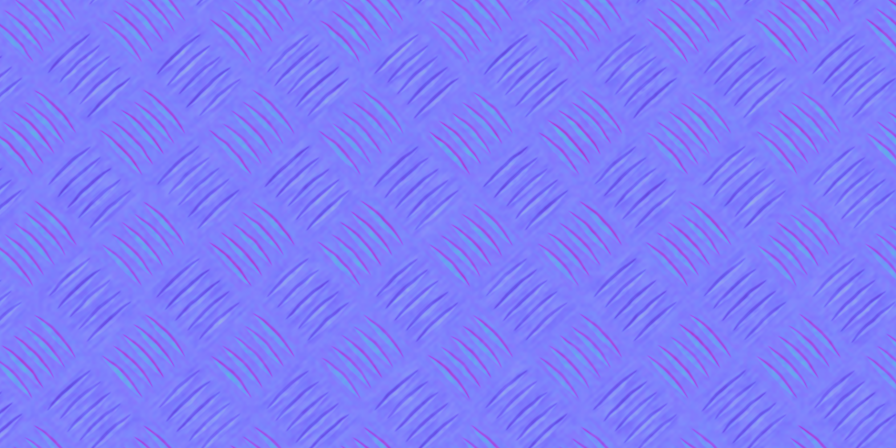
Write a WebGL 2 fragment shader that draws this texture map.

```glsl
#version 300 es
precision highp float;

uniform vec2 u_resolution;
out vec4 outColor;

// Layout, in canvas heights
const vec2 PITCH = vec2(0.2437, 0.25);
const vec2 FIRST_CENTRE = vec2(0.809, 0.456);
const float STROKE_SPACING = 0.0332;
const float STROKE_HALF_LENGTH = 0.07;
const float OUTER_STROKE = 2.0;      // strokes run from -2 to 2

// Stroke cross section, in canvas heights; x for bold, y for faint patches
const vec2 TOP_BOW = vec2(0.0125, 0.0085);
const vec2 LOW_BOW = vec2(-0.0055, -0.0075);
const vec2 STEEP_WIDTH = vec2(0.0065, 0.0075);
const float STROKE_SHIFT = -0.003;
const float EDGE_SOFTNESS = 0.0016;

// Slopes and relief
const float STEEP_TILT = 0.54;
const float GENTLE_TILT = 0.31;
const float FAINT_RELIEF = 0.72;
const float GROOVE_TILT = 0.07;
const float STREAK_TILT = 0.27;
const float GRAIN_TILT = 0.1;
const vec2 CHANNEL_GAIN = vec2(0.58, -1.0);  // green points down
const float BLUE_FALL = 1.8;
const vec3 FLAT_COLOUR = vec3(0.5, 0.5, 0.99);

float hash(vec2 p) {
    vec3 q = fract(p.xyx * vec3(0.1031, 0.1030, 0.0973));
    q += dot(q, q.yzx + 33.33);
    return fract((q.x + q.y) * q.z);
}

float noise(vec2 p) {
    vec2 cell = floor(p);
    vec2 f = fract(p);
    f = f * f * (3.0 - 2.0 * f);
    float below = mix(hash(cell), hash(cell + vec2(1.0, 0.0)), f.x);
    float above = mix(hash(cell + vec2(0.0, 1.0)), hash(cell + 1.0), f.x);
    return mix(below, above, f.y);
}

float band(float x, float low, float high, float soft) {
    return smoothstep(low - soft, low + soft, x)
         * (1.0 - smoothstep(high - soft, high + soft, x));
}

// Tilt of one five-stroke patch; q.x runs along the strokes, q.y across
float patchTilt(vec2 q, vec2 seed, float faint, float soft) {
    float index = clamp(round(q.y / STROKE_SPACING), -OUTER_STROKE, OUTER_STROKE);
    vec2 strokeSeed = seed * 7.0 + vec2(index + 40.0, 3.0 * index + 91.0);
    float vary = hash(strokeSeed) - 0.5;

    // Lens outline, slightly uneven from stroke to stroke
    float along = (q.x + 0.005 * vary) / (STROKE_HALF_LENGTH * (1.0 + 0.1 * vary));
    float across = q.y - index * STROKE_SPACING - STROKE_SHIFT * (1.0 - faint);
    across += 0.0018 * (noise(vec2(q.x * 45.0, 0.0) + strokeSeed) - 0.5);
    float taper = max(1.0 - along * along, 0.0);
    float top = mix(TOP_BOW.x, TOP_BOW.y, faint) * taper;
    float low = mix(LOW_BOW.x, LOW_BOW.y, faint) * taper;
    float crest = top - mix(STEEP_WIDTH.x, STEEP_WIDTH.y, faint) * sqrt(taper);
    crest = max(crest, low);
    float ends = smoothstep(0.0, 0.3, taper);

    // Steep side above the crest, mottled gentle side below it
    float mottle = 0.6 + 0.8 * noise(q * vec2(110.0, 170.0) + strokeSeed);
    float tilt = STEEP_TILT * (1.0 + 0.25 * vary) * band(across, crest, top, soft);
    tilt -= GENTLE_TILT * mottle * band(across, low, crest, soft);

    // Shallow grooves on both sides of the stroke
    tilt += GROOVE_TILT * band(across, low - 0.007, low, 2.0 * soft);
    tilt -= GROOVE_TILT * band(across, top, top + 0.006, 2.0 * soft);
    return tilt * ends;
}

void main() {
    vec2 p = gl_FragCoord.xy / u_resolution.y;
    float soft = EDGE_SOFTNESS + 0.5 / u_resolution.y;
    vec2 slope = vec2(0.0);

    // Two interleaved grids of patches, turned a quarter from each other
    for (int kind = 0; kind < 2; kind++) {
        float faint = float(kind);
        vec2 grid = (p - FIRST_CENTRE) / PITCH + 0.5 * faint;
        vec2 id = floor(grid + 0.5);
        vec2 local = (grid - id) * PITCH;
        vec2 seed = id + 30.0 + 50.0 * faint;
        local += 0.002 * (vec2(hash(seed), hash(seed + 17.0)) - 0.5);

        vec2 alongAxis = normalize(mix(vec2(1.0, -1.05), vec2(1.0, 0.92), faint));
        vec2 acrossAxis = vec2(-alongAxis.y, alongAxis.x);
        vec2 q = vec2(dot(local, alongAxis), dot(local, acrossAxis));

        float relief = mix(1.0, FAINT_RELIEF, faint) * (0.92 + 0.16 * hash(seed + 5.0));
        float tilt = relief * patchTilt(q, seed, faint, soft);

        // Drawn-out wear in and just around the patch
        vec2 reach = 1.0 - smoothstep(vec2(0.06, 0.08), vec2(0.09, 0.11), abs(q));
        float streak = noise(q * vec2(24.0, 140.0) + seed * 13.0) - 0.5;
        tilt += STREAK_TILT * mix(0.7, 1.0, faint) * streak * reach.x * reach.y;
        slope += tilt * acrossAxis;
    }

    // Fine grain over the whole plate
    vec2 grain = vec2(noise(p * 110.0), noise(p * 110.0 + 57.0)) - 0.5;
    slope += GRAIN_TILT * grain;

    // Pack the slope as a surface normal
    vec2 normal = slope * CHANNEL_GAIN;
    float facing = sqrt(max(1.0 - BLUE_FALL * dot(normal, normal), 0.0));
    vec3 colour = FLAT_COLOUR + 0.5 * vec3(normal, facing - 1.0);
    outColor = vec4(clamp(colour, 0.0, 1.0), 1.0);
}
```
